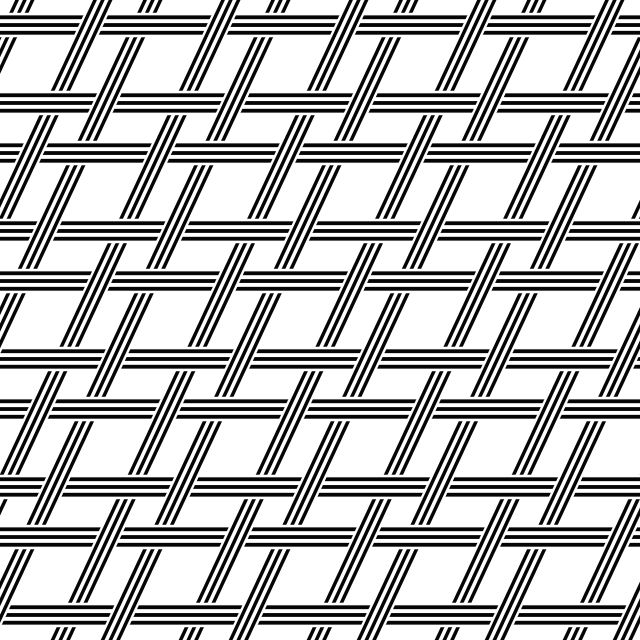
Give the GLSL for this pattern, as a Shadertoy shader.

```glsl
// Skewed basket weave: paired triple-line strands, level and slanted, pass
// alternately over and under each other. The plane is sheared so that the weave
// becomes a square lattice, then folded to the nearest strand on each axis.

const float REPEATS = 5.0;         // cells across and down the canvas
const float SLANT = 0.4663;        // sideways shift per unit height, tan(25 deg)
const float CELL_SHIFT = 0.667;    // sideways start of the lattice, in cells

// Lengths below are fractions of one cell
const float STRAND_OFFSET = 0.1955;  // strand centre from the cell centre
const float LINE_PITCH = 0.0605;     // spacing of the three lines in a strand
const float LINE_HALF = 0.0149;      // half the width of one line
const float GAP_HALF = 0.0957;       // half the break where a strand dips under

const vec3 PAPER = vec3(1.0);
const vec3 INK = vec3(0.02);

// Signed distance to the nearest of a strand's three lines, on both axes
vec2 tripleLine(vec2 offset) {
    vec2 line = clamp(round(offset / LINE_PITCH), -1.0, 1.0);
    return abs(offset - line * LINE_PITCH) - LINE_HALF;
}

// Coverage of the region where the distance is negative
vec2 coverage(vec2 dist, vec2 pixel) {
    return clamp(0.5 - dist / pixel, 0.0, 1.0);
}

void mainImage(out vec4 fragColor, in vec2 fragCoord) {
    // Sheared lattice: x counts slanted strands, y counts level strands
    vec2 weave = REPEATS * fragCoord / iResolution.y;
    weave.x -= SLANT * weave.y + CELL_SHIFT;
    vec2 cell = weave - round(weave);
    vec2 offset = abs(cell) - STRAND_OFFSET;

    // Size of a pixel along each sheared axis
    vec2 pixel = REPEATS / iResolution.y * vec2(length(vec2(1.0, SLANT)), 1.0);

    vec2 lines = coverage(tripleLine(offset), pixel);
    vec2 crossing = coverage(abs(offset) - GAP_HALF, pixel);

    // Slanted strands lie on top where both offsets share a sign
    bool slantedOver = cell.x * cell.y > 0.0;
    float slanted = lines.x * (slantedOver ? 1.0 : 1.0 - crossing.y);
    float level = lines.y * (slantedOver ? 1.0 - crossing.x : 1.0);

    fragColor = vec4(mix(PAPER, INK, max(slanted, level)), 1.0);
}
```
